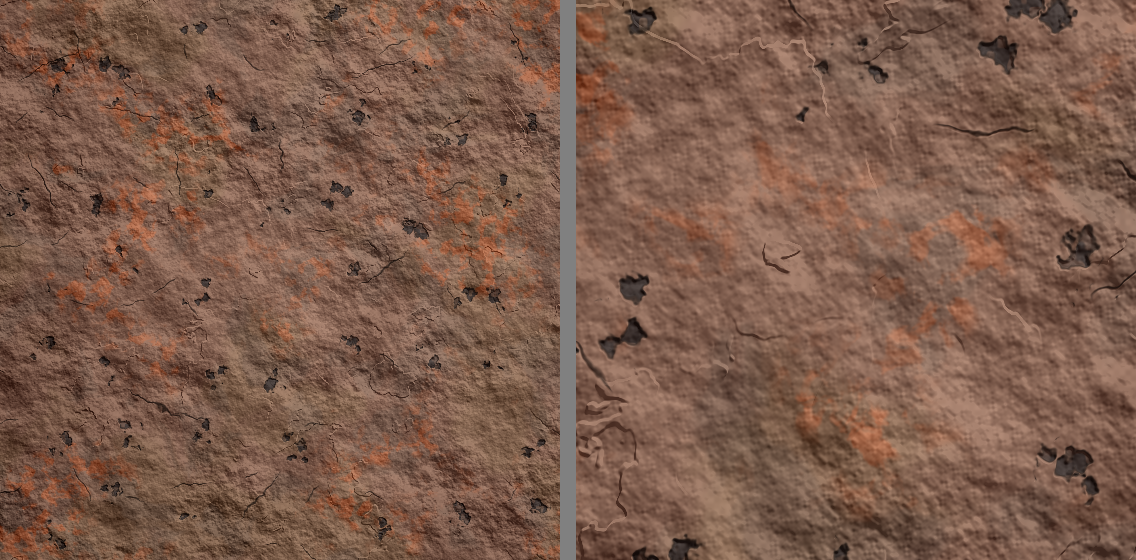
Left: the whole. Right: its middle third, enlarged.
Write a Shadertoy shader that draws this texture.

```glsl
// Weathered reddish-brown rock face with rust dust, flaking ledges, pits and cracks.
// A height field built from layered noise is lit from above by its directional slope,
// then added to a stained base colour.

float hash(vec2 p) {
    vec3 q = fract(p.xyx * 0.1031);
    q += dot(q, q.yzx + 33.33);
    return fract((q.x + q.y) * q.z);
}

vec2 hash2(vec2 p) {
    return vec2(hash(p + 17.3), hash(p + 71.9));
}

float noise(vec2 p) {
    vec2 i = floor(p), f = fract(p);
    f = f * f * f * (f * (f * 6.0 - 15.0) + 10.0);
    return mix(mix(hash(i), hash(i + vec2(1, 0)), f.x),
               mix(hash(i + vec2(0, 1)), hash(i + vec2(1, 1)), f.x), f.y);
}

float fbm(vec2 p, int octaves) {
    float sum = 0.0, amp = 0.5;
    for (int i = 0; i < octaves; i++) {
        p = mat2(0.8, 0.6, -0.6, 0.8) * p + 13.7;
        sum += amp * noise(p);
        p *= 2.03;
        amp *= 0.52;
    }
    return sum;
}

vec2 warp(vec2 p, float frequency, float amount) {
    return p + amount * (vec2(fbm(p * frequency, 3), fbm(p * frequency + 40.0, 3)) - 0.45);
}

// Signed distance to clusters of ragged holes, negative inside
float pitDistance(vec2 p) {
    vec2 ragged = warp(p, 95.0, 0.021);
    vec2 home = floor(p * 7.0 - 0.5);
    float d = 1.0;
    for (int k = 0; k < 4; k++) {
        vec2 cell = home + vec2(k % 2, k / 2);
        if (hash(cell + 5.0) > 0.85) continue;
        vec2 center = (cell + 0.2 + 0.6 * hash2(cell)) / 7.0;
        for (int j = 0; j < 6; j++) {
            vec2 seed = cell * 9.0 + float(j) * 31.0;
            float r = mix(-0.001, 0.0095, pow(hash(seed + 3.0), 2.0));
            vec2 offset = (hash2(seed) - 0.5) * vec2(0.042, 0.05);
            d = min(d, length((ragged - center - offset) * vec2(1.0, 0.85)) - r);
        }
    }
    return d;
}

// Thin tapering cracks, one at most per cell. x: dark line, y: raised lip on the upper side
vec2 cracks(vec2 p, float cells) {
    vec2 bent = warp(warp(p, 15.0, 0.035), 75.0, 0.010);
    vec2 home = floor(p * cells - 0.5);
    vec2 result = vec2(0.0);
    for (int k = 0; k < 4; k++) {
        vec2 cell = home + vec2(k % 2, k / 2);
        if (hash(cell + cells) > 0.5) continue;
        vec2 v = bent - (cell + 0.3 + 0.4 * hash2(cell + 8.0)) / cells;
        float angle = 2.4 * (hash(cell + 2.0) - 0.62);
        v = mat2(cos(angle), -sin(angle), sin(angle), cos(angle)) * v;
        float along = v.x * cells / mix(0.12, 0.34, hash(cell + 6.0));
        float taper = max(0.0, 1.0 - along * along);
        float line = smoothstep(0.0011, -0.0006, abs(v.y) - 0.0009 * taper) * min(1.0, 3.0 * taper);
        float lip = smoothstep(-0.001, 0.001, v.y) * exp(-abs(v.y) / 0.01) * taper;
        result = max(result, vec2(line, lip));
    }
    return result;
}

// x: height, y: pit distance, z: crack mask
vec3 surface(vec2 p) {
    vec2 warped = warp(p, 9.0, 0.07);
    float height = 0.37 * fbm(p * 14.0 + 3.0, 6);

    // Broad diagonal folds
    vec2 folded = vec2(warped.x + warped.y, 0.6 * (warped.y - warped.x));
    height += 0.07 * (1.0 - abs(2.0 * noise(folded * 3.6 + 6.0) - 1.0));

    // Broken flakes with one steep side
    float level = fract(5.0 * fbm(warped * 6.0 + 31.0, 6));
    float broken = smoothstep(0.5, 0.72, fbm(p * 18.0 + 60.0, 2) + 0.14);
    height += 0.045 * broken * smoothstep(0.0, 0.04, level) * (1.0 - level);

    float pit = pitDistance(p);
    vec2 crack = max(cracks(p, 5.0), 0.85 * cracks(p + 0.37, 9.0));
    height += 0.014 * crack.y - 0.006 * crack.x - 0.03 * smoothstep(0.0015, -0.0025, pit);
    return vec3(height, pit, crack.x);
}

void mainImage(out vec4 fragColor, in vec2 fragCoord) {
    vec2 p = fragCoord / iResolution.y;
    float reach = 0.0015;
    vec3 rock = surface(p);
    float slope = (rock.x - surface(p + reach * vec2(0.5, 0.866)).x) / reach;

    // Mineral stains
    vec2 blurred = warp(p, 8.0, 0.12);
    vec3 color = vec3(0.478, 0.348, 0.290);
    float ochre = smoothstep(0.48, 0.68, fbm(blurred * 6.0 + 47.0, 6));
    color = mix(color, vec3(0.475, 0.37, 0.275), 0.55 * ochre);
    float grey = smoothstep(0.54, 0.70, fbm(blurred * 14.0 + 83.0, 6));
    color = mix(color, vec3(0.38, 0.31, 0.27), 0.4 * grey);

    // Rust dust gathers in ragged patches, mostly away from the middle
    float rustArea = fbm(blurred * 6.0 + 11.0, 6) + 0.2 * (length(p - 0.5) - 0.40);
    float speckle = smoothstep(0.44, 0.66, fbm(warp(p, 40.0, 0.02) * 60.0 + 7.0, 4));
    float rust = smoothstep(0.52, 0.70, rustArea) * speckle;
    color = mix(color, vec3(0.63, 0.345, 0.22), 0.8 * rust);

    // Relief, mottling, grain and a broad pool of light; brighter tones turn greyer
    float rough = mix(0.75, 1.25, smoothstep(0.3, 0.7, fbm(p * 8.0 + 19.0, 3)));
    float shade = clamp(0.0255 * rough * slope, -0.22, 0.13);
    shade += 0.12 * (fbm(blurred * 13.0 + 29.0, 5) - 0.5);
    shade += 0.06 * (noise(p * 290.0) - 0.5);
    shade += 0.035 - 0.095 * smoothstep(0.1, 0.9, length((p - vec2(0.68, 0.6)) * vec2(1.0, 0.8)));
    color += shade * vec3(1.0, 0.90, 0.81);

    // Charcoal pit floors broken by crumbs, dark rims and cracks
    float crumbs = mix(0.5, 1.0, smoothstep(0.30, 0.45, noise(p * 150.0 + 5.0)));
    float floorMask = smoothstep(0.001, -0.0015, rock.y) * crumbs;
    float rim = exp(-pow(rock.y / 0.0013, 2.0));
    color = mix(color, vec3(0.19, 0.16, 0.155) + 0.6 * shade, 0.9 * floorMask);
    color *= (1.0 - 0.45 * rim) * (1.0 - 0.5 * rock.z);
    fragColor = vec4(clamp(color, 0.0, 1.0), 1.0);
}
```
